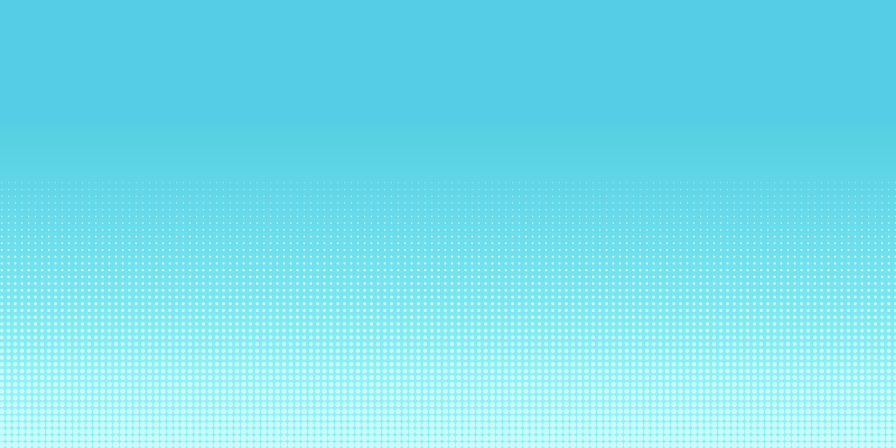
Reproduce this background procedurally as a Shadertoy shader.

```glsl
// A cyan backdrop that brightens downward, overlaid with a halftone screen.
// The backdrop blends a few colour stops by height; the dots are a repeated
// circle distance whose radius grows from mid-canvas to the bottom edge.

const vec3 SKY      = vec3(0.333, 0.802, 0.902);
const vec3 TEAL     = vec3(0.345, 0.820, 0.886);
const vec3 LAGOON   = vec3(0.400, 0.850, 0.915);
const vec3 AQUA     = vec3(0.480, 0.900, 0.940);
const vec3 ICE      = vec3(0.560, 0.945, 0.960);
const vec3 DOT_TINT = vec3(0.790, 0.985, 0.990);

const float CELL = 0.0150;                     // dot spacing in canvas heights
const vec2 GRID_ORIGIN = vec2(0.679, 0.592);   // centre of one dot
const float DOTS_START = 0.400;                // depth of the first dot row

// Linear ramp from 0 to 1 between two depths.
float ramp(float from, float to, float depth) {
    return clamp((depth - from) / (to - from), 0.0, 1.0);
}

// Vertical gradient; depth is 0 at the top and 1 at the bottom.
vec3 backdrop(float depth) {
    vec3 color = mix(SKY, TEAL, smoothstep(0.25, 0.31, depth));
    color = mix(color, LAGOON, ramp(0.32, 0.46, depth));
    color = mix(color, AQUA, ramp(0.46, 0.66, depth));
    return mix(color, ICE, ramp(0.66, 0.84, depth));
}

// Coverage of the nearest dot in a square grid, softened over one pixel.
float dotCoverage(vec2 p, float cell, float radius, float pixel) {
    vec2 local = (fract(p / cell + 0.5) - 0.5) * cell;
    float signedDistance = length(local) - radius;
    return clamp(0.5 - signedDistance / pixel, 0.0, 1.0);
}

void mainImage(out vec4 fragColor, in vec2 fragCoord) {
    vec2 p = fragCoord / iResolution.y;
    float pixel = 1.0 / iResolution.y;
    float depth = 1.0 - p.y;

    // Dots share one size per row, so the radius follows the row centre.
    float row = floor((p.y - GRID_ORIGIN.y) / CELL + 0.5);
    float rowDepth = 1.0 - GRID_ORIGIN.y - row * CELL;
    float growth = ramp(DOTS_START, 1.0, rowDepth);
    float radius = CELL * mix(0.08, 0.50, pow(growth, 1.4));
    float opacity = step(DOTS_START, rowDepth) * mix(0.55, 1.0, ramp(0.0, 0.3, growth));

    float coverage = dotCoverage(p - GRID_ORIGIN, CELL, radius, pixel);
    vec3 color = mix(backdrop(depth), DOT_TINT, coverage * opacity);
    fragColor = vec4(color, 1.0);
}
```
